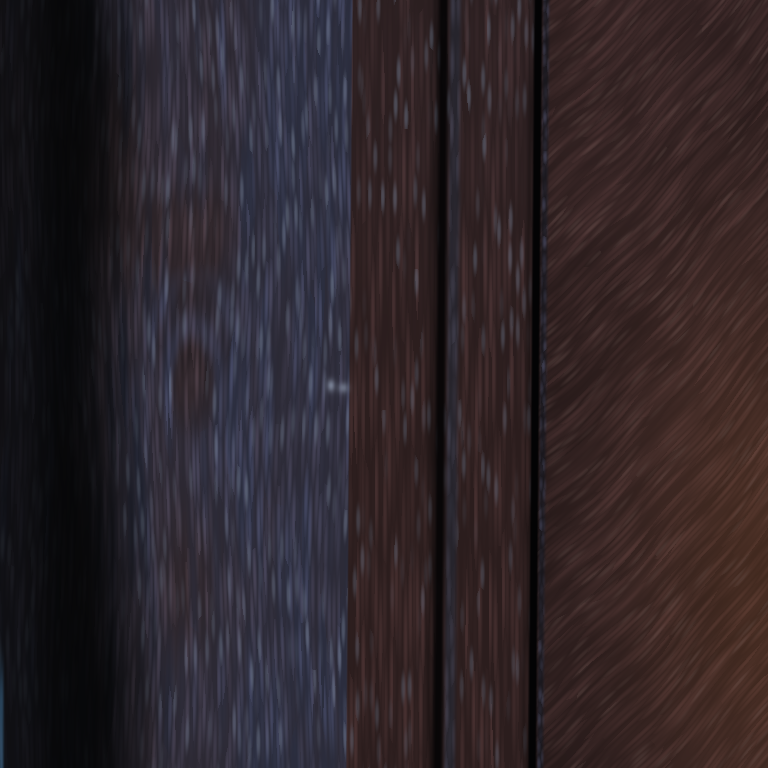
Reproduce this texture procedurally as a Shadertoy shader.

```glsl
#define BROWN vec3(0.200, 0.135, 0.135)
#define PLUM vec3(0.205, 0.160, 0.180)
#define SLATE vec3(0.195, 0.205, 0.285)
#define PALE vec3(0.430, 0.470, 0.550)
#define AMBER vec3(0.085, 0.045, 0.005)
#define PANEL_EDGE 0.455
#define GROOVE_X 0.573
#define GAP_X 0.697
#define LEAN 0.008
#define SOFT 0.0015

float hash(vec2 p) {
    p = fract(p * vec2(0.1031, 0.1137));
    p += dot(p, p.yx + 33.33);
    return fract((p.x + p.y) * p.x * 17.0);
}

// Nearest cell: distance and random value
vec2 cells(vec2 p) {
    vec2 base = floor(p), nearest = vec2(9.0, 0.0);
    for (int j = -1; j <= 1; j++)
    for (int i = -1; i <= 1; i++) {
        vec2 id = base + vec2(i, j);
        vec2 site = id + 0.1 + 0.8 * vec2(hash(id + 7.3), hash(id + 61.7));
        float d = length(p - site);
        if (d < nearest.x) nearest = vec2(d, hash(id + 23.1));
    }
    return nearest;
}

// Stretched cells read as wood fibres of uneven brightness
float fibres(vec2 p) {
    vec2 c = cells(p);
    return smoothstep(0.8, 0.05, c.x) * c.y;
}

float flecks(vec2 p, float rarity) {
    vec2 c = cells(p);
    return smoothstep(0.5, 0.08, c.x) * smoothstep(rarity, 1.0, c.y);
}

float blob(vec2 p, vec2 centre, vec2 size) {
    vec2 q = (p - centre) / size;
    return exp(-dot(q, q));
}

float band(float x, float a, float b, float soft) {
    return smoothstep(a - soft, a + soft, x) * (1.0 - smoothstep(b - soft, b + soft, x));
}

float waves(vec2 p) {
    return (sin(p.x + 1.7 * sin(p.y)) + 0.6 * sin(2.3 * p.x - 1.3 * p.y + 1.0)
          + 0.4 * sin(4.1 * p.x + 2.7 * p.y + 4.0)) * 0.5;
}

// Broad slate face, with arched grain and a shadowed round at the left
vec3 slateFace(vec2 p) {
    vec2 grain = p + vec2(0.004 * sin(p.y * 9.0 + p.x * 14.0), 0.0);
    float fine = fibres(grain * vec2(190.0, 11.0));
    float wide = fibres(grain * vec2(75.0, 5.0) + 31.0);
    float pale = flecks(grain * vec2(125.0, 15.0) + 11.0, 0.4);

    vec2 knot = p - vec2(0.25, 0.49);
    float radius = length(knot * vec2(1.0, 0.42));
    float arch = sin(radius * 210.0 + 2.0 * wide) * exp(-radius * radius * 220.0)
               * smoothstep(-0.08, 0.06, knot.y);

    float bare = 0.7 * blob(p, vec2(0.25, 0.50), vec2(0.025, 0.05))
               + 0.8 * blob(p, vec2(0.245, 0.69), vec2(0.065, 0.055))
               + 0.6 * blob(p, vec2(0.25, 0.24), vec2(0.035, 0.11))
               + 0.6 * blob(p, vec2(0.14, 0.79), vec2(0.05, 0.16));
    float stain = 0.62 + 0.2 * waves(p * vec2(24.0, 5.0)) + 0.6 * (wide - 0.25)
                + 0.25 * arch - bare + 0.25 * smoothstep(0.27, 0.4, p.x);
    stain = clamp(stain, 0.0, 1.0);

    vec3 col = mix(PLUM, SLATE, stain);
    col *= 0.80 + 0.55 * fine + 0.12 * arch;
    float sheen = blob(p, vec2(0.21, 0.86), vec2(0.045, 0.12));
    col = mix(col, PALE, pale * (0.18 + 0.38 * stain + 0.2 * sheen));

    float rim = 0.150 + 0.025 * (1.0 - p.y) + 0.012 * sin(p.y * 8.0 + 1.0) + 0.03 * (wide - 0.25);
    float light = smoothstep(rim - 0.065, rim + 0.055, p.x);
    float farSide = 0.19 * (1.0 - smoothstep(0.02, 0.08, p.x));
    col *= 0.10 + 0.90 * light + farSide;
    col += vec3(0.012, 0.014, 0.016);
    float glint = (1.0 - smoothstep(0.002, 0.007, p.x)) * (1.0 - smoothstep(0.08, 0.17, p.y));
    return col + glint * vec3(0.10, 0.20, 0.27);
}

// Narrow upright strips with sparse pale pores
vec3 strip(vec2 p) {
    float fine = fibres(p * vec2(170.0, 7.0) + 53.0);
    float pores = flecks(p * vec2(115.0, 17.0) + 5.0, 0.55);
    float cool = smoothstep(0.35, 1.0, p.y);
    vec3 col = mix(BROWN, PLUM, 0.35 * cool) * (0.84 + 0.55 * fine);
    return mix(col, PALE * 0.95, pores * (0.38 + 0.16 * cool));
}

// Right panel: fibres sweep upward and steepen to the right
vec3 sweptPanel(vec2 p) {
    float u = p.x - 0.7;
    float across = p.y - 0.85 * u - 0.75 * u * u + 0.003 * sin(p.x * 37.0 + p.y * 11.0);
    float along = u + 0.8 * p.y;
    float fine = fibres(vec2(across * 125.0, along * 10.0) + 17.0);
    float wide = fibres(vec2(across * 42.0, along * 4.0) + 71.0);
    float pores = flecks(vec2(across * 100.0, along * 16.0) + 3.0, 0.45);
    vec3 col = BROWN * (0.83 + 0.38 * fine + 0.25 * wide + 0.06 * waves(p * 9.0));
    col += AMBER * blob(p, vec2(1.03, 0.25), vec2(0.19, 0.38));
    col *= 0.86 + 0.2 * smoothstep(0.0, 0.22, u + 0.12 * p.y);
    return mix(col, vec3(0.42, 0.34, 0.32), pores * 0.27);
}

void mainImage(out vec4 fragColor, in vec2 fragCoord) {
    vec2 p = fragCoord / iResolution.xy;
    float x = p.x - LEAN * (p.y - 0.5);

    vec3 col;
    if (x < PANEL_EDGE - SOFT) col = slateFace(p);
    else if (x < PANEL_EDGE + SOFT)
        col = mix(slateFace(p), strip(p), smoothstep(PANEL_EDGE - SOFT, PANEL_EDGE + SOFT, x));
    else if (x < GAP_X) col = strip(p);
    else col = sweptPanel(p);

    // Rounded groove followed by a cool bead
    col *= 1.0 - 0.35 * band(x, GROOVE_X - 0.014, GROOVE_X, 0.008);
    float bead = band(x, GROOVE_X + 0.009, GROOVE_X + 0.023, 0.004);
    float beadGrain = fibres(p * vec2(150.0, 20.0) + 91.0);
    col = mix(col, vec3(0.18, 0.18, 0.225) * (0.8 + 0.6 * beadGrain), 0.85 * bead);
    col = mix(col, vec3(0.025, 0.018, 0.022), 0.95 * band(x, GROOVE_X - 0.005, GROOVE_X + 0.007, 0.004));

    // Black gap and its worn blue lip
    col *= 1.0 - 0.3 * band(x, GAP_X - 0.012, GAP_X, 0.005);
    float wear = fibres(p * vec2(160.0, 55.0) + 37.0);
    float lip = band(x, GAP_X + 0.006, GAP_X + 0.014, 0.003);
    col = mix(col, vec3(0.13, 0.14, 0.19) * (0.6 + 1.3 * wear), 0.75 * lip);
    col = mix(col, vec3(0.012, 0.010, 0.014), band(x, GAP_X - 0.005, GAP_X + 0.005, 0.002));

    // Pair of small pale nicks
    float nick = blob(p, vec2(0.431, 0.498), vec2(0.005, 0.008))
               + 0.8 * blob(p, vec2(0.447, 0.495), vec2(0.007, 0.007));
    col = mix(col, vec3(0.53, 0.57, 0.65), min(nick, 1.0) * 0.8);

    fragColor = vec4(clamp(col, 0.0, 1.0), 1.0);
}
```
